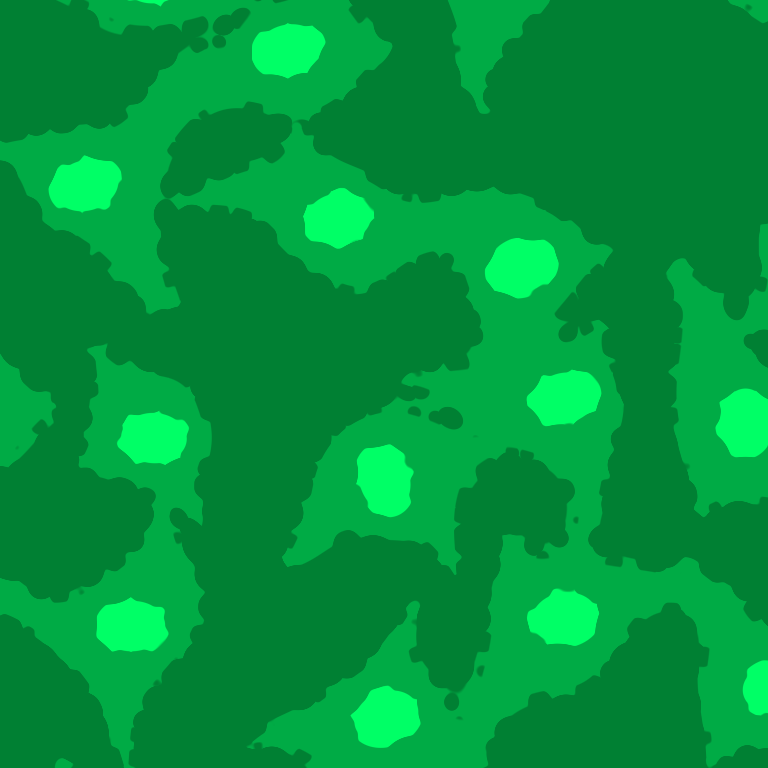
Give the GLSL for this pattern, as a Shadertoy shader.

```glsl
// Flat green tissue: irregular star-shaped cells with bright oval nuclei.
// Each jittered grid site grows tapered arms blended by an exponential union;
// a field of small soft discs shifts the distances to scallop every outline.

#define SITES 3.5           // cell sites across the canvas
#define JITTER 0.6          // wander of a site, in grid pitches
#define ARM_LENGTH vec2(0.10, 0.22)
#define ARM_RADIUS vec2(0.050, 0.006)  // at the root and at the tip
#define BLEND 0.02          // softness of the union
#define NUCLEUS vec2(0.046, 0.036)     // half axes
#define MARGIN 0.015        // body kept around a nucleus
#define SCALLOP_PITCH 0.034
#define SCALLOP_DEPTH 0.010
#define BEND 0.02           // curvature of the arms

const float TAU = 6.2831853;
const vec3 GROUND = vec3(0.0, 0.50, 0.20);
const vec3 BODY   = vec3(0.0, 0.67, 0.27);
const vec3 CORE   = vec3(0.0, 1.00, 0.40);

float hash(vec2 p) {
    return fract(sin(dot(p, vec2(127.1, 311.7))) * 43758.5453);
}

vec2 hash2(vec2 p) {
    return vec2(hash(p), hash(p + 57.3));
}

// Plateaus from 0 to 1: scattered discs with soft rims
float scallops(vec2 p) {
    p /= SCALLOP_PITCH;
    vec2 cell = floor(p);
    float d = 1.0;
    for (int y = -1; y <= 1; y++)
    for (int x = -1; x <= 1; x++) {
        vec2 id = cell + vec2(x, y);
        vec2 center = id + 0.15 + 0.7 * hash2(id + 11.0);
        d = min(d, length(p - center) - mix(0.30, 0.55, hash(id + 23.0)));
    }
    return 1.0 - smoothstep(-0.2, 0.2, d);
}

float ellipse(vec2 q, vec2 axes) {
    float k = length(q / axes);
    return k * (k - 1.0) / max(length(q / (axes * axes)), 1e-4);
}

// Limb that narrows from the origin towards its tip
float arm(vec2 q, float angle, float len) {
    vec2 axis = len * vec2(cos(angle), sin(angle));
    float h = clamp(dot(q, axis) / (len * len), 0.0, 1.0);
    return length(q - h * axis) - mix(ARM_RADIUS.x, ARM_RADIUS.y, h);
}

// Distances to the cell bodies (x) and to the nuclei (y)
vec2 tissue(vec2 p) {
    vec2 bend = BEND * sin(p.yx * vec2(17.0, 21.0)
                           + 1.5 * sin(p * 9.0) + vec2(0.7, 2.9));
    vec2 cell = floor(p * SITES);
    float field = 0.0;
    float nuclei = 1.0;
    for (int y = -1; y <= 1; y++)
    for (int x = -1; x <= 1; x++) {
        vec2 id = cell + vec2(x, y);
        vec2 site = (id + 0.5 + JITTER * (hash2(id + 3.0) - 0.5)) / SITES;
        vec2 q = p - site;

        // Nucleus, leaning either sideways or upright
        float lean = 0.5 * hash(id + 5.0) - 0.1;
        lean += hash(id + 9.0) > 0.65 ? 0.25 * TAU : 0.0;
        float c = cos(lean), s = sin(lean);
        float nucleus = ellipse(vec2(c * q.x + s * q.y, c * q.y - s * q.x), NUCLEUS);
        nuclei = min(nuclei, nucleus);
        field += exp((MARGIN - nucleus) / BLEND);

        // Three arms spread unevenly around it
        float turn = TAU * hash(id + 31.0);
        for (int i = 0; i < 3; i++) {
            vec2 r = hash2(id + 41.0 + 7.0 * float(i));
            float angle = turn + TAU * float(i) / 3.0 + 1.4 * (r.x - 0.5);
            float len = mix(ARM_LENGTH.x, ARM_LENGTH.y, r.y);
            field += exp(-arm(q + bend, angle, len) / BLEND);
        }
    }
    return vec2(-BLEND * log(max(field, 1e-20)), nuclei);
}

void mainImage(out vec4 fragColor, in vec2 fragCoord) {
    float unit = min(iResolution.x, iResolution.y);
    vec2 p = fragCoord / unit;
    float edge = 0.7 / unit;

    float bite = SCALLOP_DEPTH * (scallops(p) - 0.5);
    vec2 d = tissue(p + 4.0) + bite * vec2(1.0, 0.65);

    vec2 cover = 1.0 - smoothstep(-edge, edge, d);
    vec3 color = mix(GROUND, BODY, cover.x);
    color = mix(color, CORE, cover.y);
    fragColor = vec4(color, 1.0);
}
```
